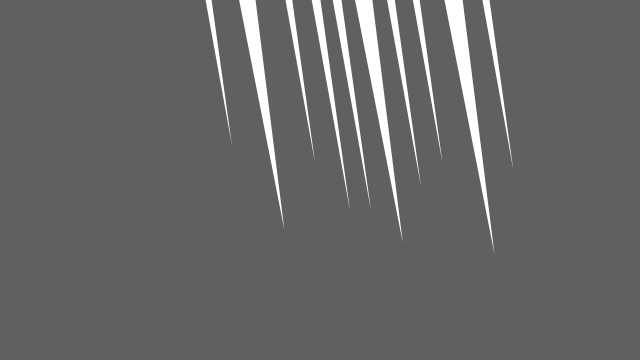
This background is drawn by a WebGL 2 fragment shader. Its source:

```glsl
#version 300 es
precision highp float;
// Slanted white spikes hanging from the top edge over flat grey.

uniform vec2 u_resolution;
out vec4 outColor;

const vec3 GREY = vec3(0.378);
const vec3 WHITE = vec3(1.0);
const float SLANT = 0.161;        // sideways drift of a spike's axis per unit of height
const float THIN_TAPER = 0.0415;  // width gained per unit of height above the tip
const float WIDE_TAPER = 0.0715;
const float WIDE_LENGTH = 0.6;    // spikes longer than this use the wide taper

// Each spike: tip x from the canvas centre, length down from the top (canvas heights).
const int SPIKE_COUNT = 10;
const vec2 SPIKES[SPIKE_COUNT] = vec2[](
    vec2(-0.2447, 0.403), vec2(-0.0991, 0.638), vec2(-0.0139, 0.451),
    vec2( 0.0833, 0.585), vec2( 0.1417, 0.585), vec2( 0.2299, 0.674),
    vec2( 0.2805, 0.518), vec2( 0.3403, 0.453), vec2( 0.4845, 0.705),
    vec2( 0.5370, 0.472));

// Share of a pixel-wide horizontal span that lies inside the spike.
float spikeCoverage(vec2 p, vec2 spike, float pixel) {
    float rise = p.y - (1.0 - spike.y);
    float taper = spike.y > WIDE_LENGTH ? WIDE_TAPER : THIN_TAPER;
    float axis = spike.x - SLANT * rise;
    float halfWidth = 0.5 * taper * max(rise, 0.0);
    float left = max(p.x - 0.5 * pixel, axis - halfWidth);
    float right = min(p.x + 0.5 * pixel, axis + halfWidth);
    return clamp((right - left) / pixel, 0.0, 1.0);
}

void main() {
    float pixel = 1.0 / u_resolution.y;
    vec2 p = vec2(gl_FragCoord.x - 0.5 * u_resolution.x, gl_FragCoord.y) * pixel;

    float coverage = 0.0;
    for (int i = 0; i < SPIKE_COUNT; i++) {
        coverage = max(coverage, spikeCoverage(p, SPIKES[i], pixel));
    }
    outColor = vec4(mix(GREY, WHITE, coverage), 1.0);
}
```
